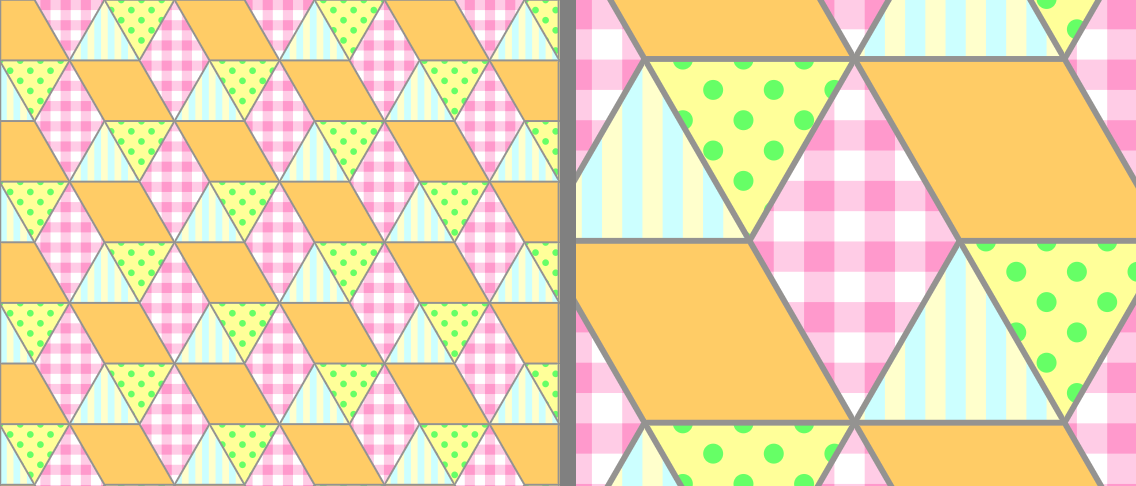
Left: the whole. Right: its middle third, enlarged.
Write a Shadertoy shader that draws this pattern.

```glsl
// Patchwork of plain rhombi, gingham diamonds, striped and dotted triangles on a triangular lattice.
#define SIDES_ACROSS 8.0
#define ROW_HEIGHT 0.8660254
#define LATTICE_SHIFT vec2(0.007, 0.003)
#define LINE_HALF_WIDTH 0.014
#define CHECK_PERIOD (ROW_HEIGHT / 3.0)
#define STRIPE_PERIOD (ROW_HEIGHT / 4.5)
#define DOT_RADIUS 0.0475
#define LINE_COLOR vec3(0.58, 0.575, 0.57)
#define PLAIN_COLOR vec3(1.0, 0.8, 0.4)
#define FRAME_CENTER 3.992
#define FRAME_HALF 3.988

// Coverage of a shape from its signed distance, both in lattice sides.
float cover(float dist, float pixel) {
    return clamp(0.5 - dist / pixel, 0.0, 1.0);
}

// Bands that fill the first half of every period.
float bands(float x, float period, float pixel) {
    float dist = abs(fract(x / period + 0.25) - 0.5) - 0.25;
    return cover(dist * period, pixel);
}

vec3 gingham(vec2 p, float pixel) {
    float weave = bands(p.x, CHECK_PERIOD, pixel) + bands(p.y, CHECK_PERIOD, pixel);
    return vec3(1.0) - weave * vec3(0.0, 0.2, 0.1);
}

vec3 stripes(vec2 p, float pixel) {
    return mix(vec3(1.0, 1.0, 0.8), vec3(0.8, 1.0, 1.0), bands(p.x, STRIPE_PERIOD, pixel));
}

// Two interleaved square grids of dots.
vec3 dots(vec2 p, float pixel) {
    vec2 g = p / CHECK_PERIOD;
    float dist = min(length(fract(g) - 0.5), length(fract(g + 0.5) - 0.5));
    float dotCover = cover(dist * CHECK_PERIOD - DOT_RADIUS, pixel);
    return mix(vec3(1.0, 1.0, 0.6), vec3(0.4, 1.0, 0.4), dotCover);
}

void mainImage(out vec4 fragColor, in vec2 fragCoord) {
    // Lattice sides, measured from the top left corner.
    float pixel = SIDES_ACROSS / iResolution.x;
    vec2 p = vec2(fragCoord.x, iResolution.y - fragCoord.y) * pixel;
    vec2 q = p + LATTICE_SHIFT;

    // Skewed cells: three per repeat, shifted half a repeat on each row.
    float row = floor(q.y / ROW_HEIGHT);
    float v = q.y / ROW_HEIGHT - row;
    float s = mod(q.x - 0.5 * v - 2.5 - 1.5 * row, 3.0);
    float cell = floor(s);
    float f = s - cell;
    bool pointsDown = f + v < 1.0;

    // Distances to the row lines and the falling diagonals.
    float toTop = v * ROW_HEIGHT;
    float toBottom = (1.0 - v) * ROW_HEIGHT;
    float toRow = min(toTop, toBottom);
    float edge = min(f, 1.0 - f) * ROW_HEIGHT;

    // Patch fills; gingham halves join across a row without a line.
    vec3 color = PLAIN_COLOR;
    if (cell > 0.5) {
        edge = min(edge, abs(f + v - 1.0) * ROW_HEIGHT);
        if (cell < 1.5) {
            color = pointsDown ? gingham(p, pixel) : stripes(p, pixel);
            if (pointsDown) toRow = toBottom;
        } else {
            color = pointsDown ? dots(p, pixel) : gingham(p, pixel);
            if (!pointsDown) toRow = toTop;
        }
    }

    // Seams and the side frame.
    float frame = abs(abs(p.x - FRAME_CENTER) - FRAME_HALF);
    edge = min(min(edge, toRow), frame);
    color = mix(color, LINE_COLOR, cover(edge - LINE_HALF_WIDTH, pixel));
    fragColor = vec4(color, 1.0);
}
```
